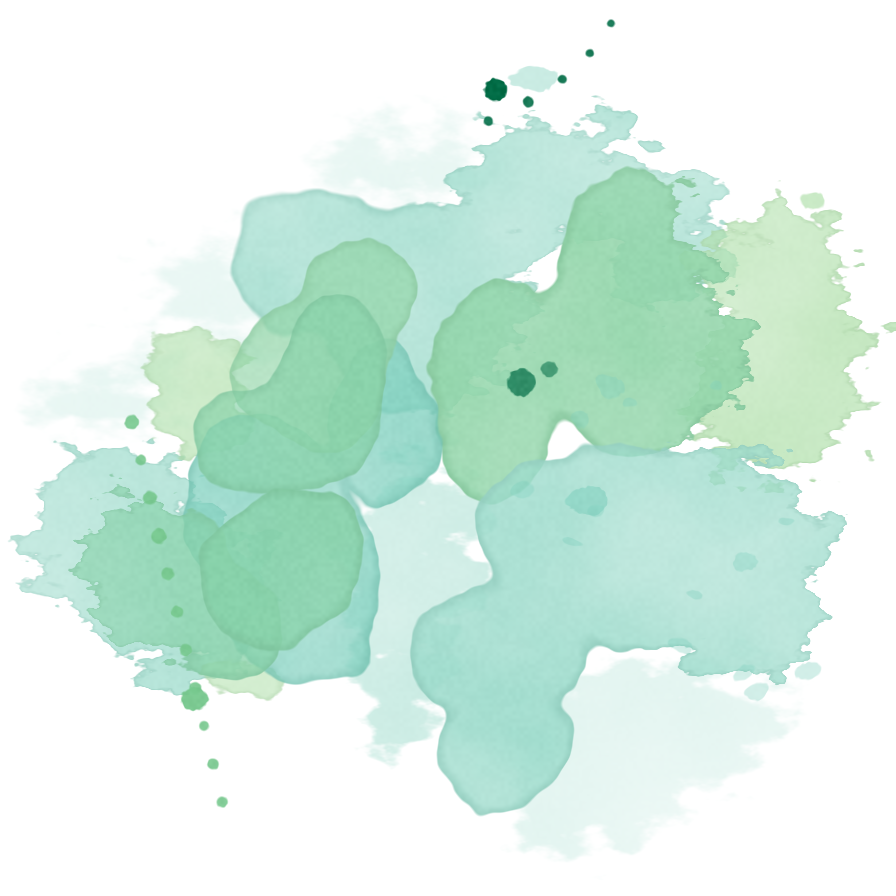
Write a Shadertoy shader that draws this background.

```glsl
// Layered green and teal watercolour washes with ink spatter on white paper.
// Each wash is a smooth union of ellipses with a noise-warped edge, glazed over
// the layers below with uneven pigment and a darker rim. Units: canvas percent.

const vec3 TEAL  = vec3(.62, .86, .80);
const vec3 AQUA  = vec3(.49, .81, .74);
const vec3 GREEN = vec3(.53, .82, .66);
const vec3 LIME  = vec3(.70, .88, .68);
const vec3 LEAF  = vec3(.46, .78, .55);
const vec3 INK   = vec3(.00, .42, .27);

float hash(vec2 p) {
    vec3 q = fract(p.xyx * .1031);
    q += dot(q, q.yzx + 33.33);
    return fract((q.x + q.y) * q.z);
}

float noise(vec2 p) {
    vec2 i = floor(p), f = fract(p);
    f = f * f * (3. - 2. * f);
    return mix(mix(hash(i), hash(i + vec2(1, 0)), f.x),
               mix(hash(i + vec2(0, 1)), hash(i + vec2(1, 1)), f.x), f.y);
}

float fbm(vec2 p) {
    float sum = 0., amp = .533;
    for (int i = 0; i < 4; i++) {
        sum += amp * noise(p);
        p = mat2(1.6, 1.2, -1.2, 1.6) * p + 7.3;
        amp *= .5;
    }
    return sum;
}

// Approximate distance to an ellipse: centre in xy, radii in zw
float lobe(vec2 p, vec4 e) {
    vec2 v = p - e.xy;
    float k = length(v / e.zw);
    return (k + 1e-4) * (k - 1.) / (length(v / (e.zw * e.zw)) + 1e-4 / min(e.z, e.w));
}

// Smooth union of a shape with one more ellipse
float join(float a, vec2 p, vec4 e) {
    float b = lobe(p, e), h = max(1. - abs(a - b) / 2.5, 0.);
    return min(a, b) - h * h * .625;
}

float lobes(vec2 p, vec4 a, vec4 b, vec4 c) {
    return join(join(lobe(p, a), p, b), p, c);
}

// Glaze one wash over the layers below
void wash(inout vec3 col, vec3 tint, float d, float alpha, float soft, vec2 p) {
    float body = 1. - smoothstep(-soft, soft, d);
    float rim = smoothstep(-1.2, 0., d) * (1. - smoothstep(.3, 1., soft));
    float pigment = .72 + .56 * fbm(p * .07 + tint.xy * 40.);
    col = mix(col, tint * (1. - .05 * rim), body * min(alpha * pigment + .12 * rim, 1.));
}

// One blot with a slightly torn edge
void spot(inout vec3 col, vec3 tint, vec2 p, vec4 e, float alpha, float soft) {
    float d = lobe(p, e) + (noise(p * 2.6) - .5) * .2 * min(e.z, e.w);
    col = mix(col, tint, alpha * (1. - smoothstep(-soft, soft, d)));
}

// Drops along a bowed line from a to b
void trail(inout vec3 col, vec3 tint, vec2 p, vec2 a, vec2 b, vec2 bow, int count, float size, float soft) {
    for (int i = 0; i < count; i++) {
        float t = float(i) / float(count - 1);
        float r = size * (.7 + .6 * hash(vec2(i, count)));
        spot(col, tint, p, vec4(mix(a, b, t) + bow * t * (1. - t), r, r), .9, soft);
    }
}

void mainImage(out vec4 fragColor, in vec2 fragCoord) {
    float side = min(iResolution.x, iResolution.y), px = 120. / side;
    vec2 p = (fragCoord - .5 * iResolution.xy) / side * 100. + 50.;

    // Wandering outline, and a torn fringe for the outer sides
    vec2 q = p + (vec2(fbm(p * .11), fbm(p * .11 + 31.)) - .5) * 4.5;
    float fringe = (fbm(p * vec2(.3, .55)) - .5) * 10.;
    float right = fringe * smoothstep(68., 82., p.x);
    float left = fringe * smoothstep(25., 15., p.x);
    vec3 col = vec3(1);

    // Pale mist
    float d = lobes(q, vec4(45, 82, 8.5, 3.8), vec4(25, 67.5, 8, 5), vec4(13, 56, 7, 2.8));
    wash(col, TEAL, d + fringe, .22, 2.5, p);
    d = lobes(q, vec4(74, 19.5, 15, 6), vec4(66.5, 11, 9, 5.5), vec4(69, 16, 10, 6));
    wash(col, TEAL, d + fringe, .25, 1.5, p);
    d = lobes(q, vec4(46, 37, 6.5, 10), vec4(45, 25, 4.5, 7), vec4(50, 43, 4, 6));
    wash(col, TEAL, d + fringe, .45, 1.2, p);

    // Upper and left teal
    d = lobes(q, vec4(61, 78.5, 10.5, 8), vec4(35, 71, 8.3, 8.3), vec4(47.5, 66, 12, 12));
    d = join(join(d, q, vec4(74.5, 73.5, 7, 7.5)), q, vec4(66.5, 84.5, 3.5, 2.8));
    wash(col, TEAL, d + fringe * smoothstep(42., 55., p.x), .75, .3, p);
    d = join(lobe(q, vec4(12.5, 40, 9.5, 11)), q, vec4(19, 34.5, 11, 10));
    wash(col, TEAL, d + fringe, .68, .3, p);

    // Lime at both sides
    d = lobes(q, vec4(86.5, 68, 8, 9), vec4(89.5, 61, 8.5, 9.5), vec4(86, 54.5, 9, 7));
    wash(col, LIME, d + fringe, .7, .3, p);
    d = join(lobe(q, vec4(23, 56.5, 6, 7)), q, vec4(27.5, 25, 4.5, 2.5));
    wash(col, LIME, d + .5 * fringe, .65, .3, p);

    // Right green, then the lower teal over its foot
    d = lobes(q, vec4(70, 70.5, 8.5, 10), vec4(55.5, 57, 6.8, 11.5), vec4(71, 60, 12.5, 10.5));
    d = join(d, q, vec4(54.5, 49.5, 5.2, 5));
    wash(col, mix(GREEN, LIME, .25), d + right, .83, px, p);
    d = lobes(q, vec4(73.5, 38.5, 19, 12.5), vec4(56, 27, 10, 7.5), vec4(56, 16.5, 7, 6.6));
    d = join(join(d, q, vec4(59, 41, 6.3, 7.5)), q, vec4(83, 33.5, 9.5, 8.5));
    wash(col, TEAL, d + right, .77, px, p);

    // Left stack: aqua below, overlapping greens above
    d = lobes(q, vec4(43, 52, 6.2, 9), vec4(28.7, 44.7, 8.8, 9.8), vec4(33.5, 35, 9.8, 9.8));
    wash(col, AQUA, join(d, q, vec4(36.5, 27, 5.5, 3.3)), .72, px, p);
    d = join(lobe(q, vec4(17.5, 36, 8.5, 8.5)), q, vec4(25.5, 31, 6.5, 6));
    wash(col, GREEN, d + left, .68, px, p);
    d = lobes(q, vec4(40.5, 66.5, 6.2, 7.2), vec4(32.5, 60, 5.8, 6.5), vec4(36.5, 58, 7, 8));
    wash(col, mix(GREEN, LIME, .3), d, .7, px, p);
    d = lobes(q, vec4(37.5, 57.5, 6, 9.5), vec4(32, 52, 10, 6), vec4(27, 49, 5, 3.5));
    wash(col, GREEN, d, .7, px, p);
    d = join(lobe(q, vec4(32, 37.5, 9, 8.5)), q, vec4(31, 33, 7.5, 5));
    wash(col, GREEN, d, .75, px, p);

    // Pale flecks, larger blots and ink drops
    for (int i = 0; i < 14; i++) {
        vec2 c = vec2(hash(vec2(i, 3)), hash(vec2(i, 8)));
        float r = .5 + .7 * hash(vec2(i, 5));
        spot(col, AQUA, q, vec4(mix(vec2(56, 20), vec2(92, 58), c), r * 1.5, r), .35, px);
    }
    spot(col, TEAL, q, vec4(60, 90.5, 1.9, 1.3), .55, px);
    spot(col, AQUA, q, vec4(65.7, 44, 2.6, 1.6), .55, px);
    spot(col, LIME, q, vec4(90.6, 78.1, 1.3, .9), .7, px);
    trail(col, LEAF, p, vec2(14.7, 52.9), vec2(24.8, 10.5), vec2(0), 11, .75, px);
    trail(col, INK, p, vec2(54.5, 86.5), vec2(68.2, 97.4), vec2(5.6, -3.2), 5, .6, px);
    spot(col, LEAF, p, vec4(21.7, 22, 1.5, 1.3), .95, px);
    spot(col, INK, p, vec4(55.3, 90, 1.25, 1.25), 1., px);
    spot(col, INK, p, vec4(58.2, 57.3, 1.55, 1.55), .7, px);
    spot(col, INK, p, vec4(61.3, 58.8, .9, .9), .55, px);

    // Paper grain, only where there is pigment
    col += (noise(p * 2.3) - .5) * .06 * (1. - col.r);
    fragColor = vec4(clamp(col, 0., 1.), 1);
}
```
